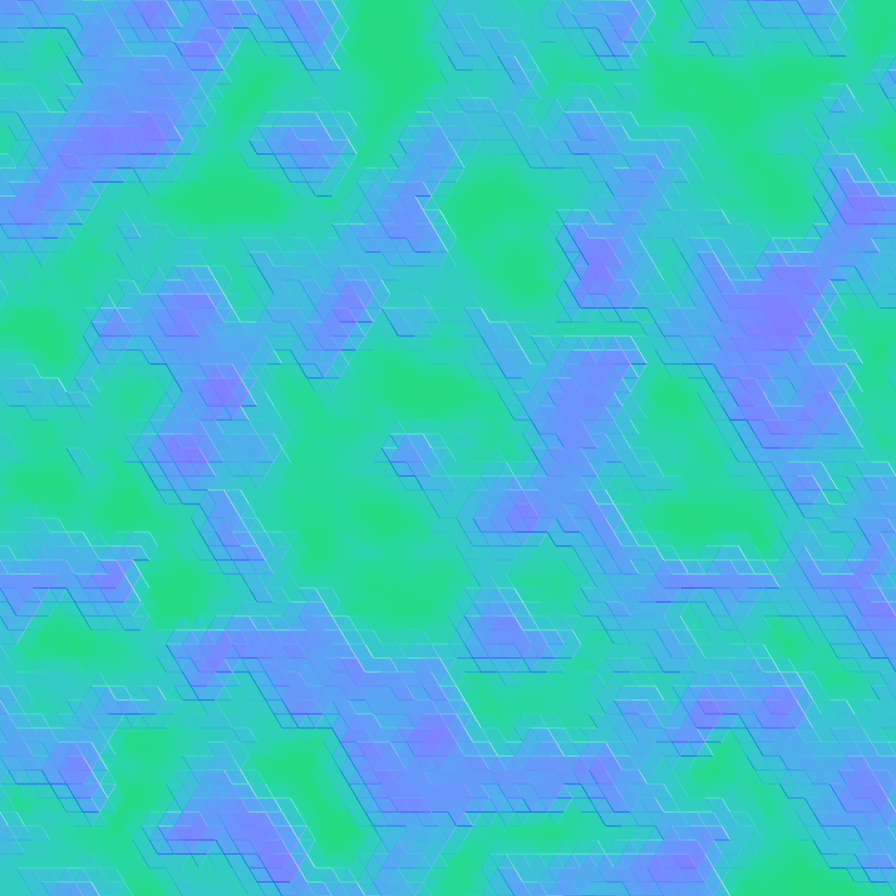
This texture map is drawn by a three.js fragment shader. Its source:

```glsl
// Normal map of a stepped relief on a triangular grid, flat on the plateaus and tilted in the valleys
varying vec2 vUv;

float hash(vec2 p) {
  vec3 a = fract(p.xyx * vec3(0.1031, 0.1030, 0.0973));
  a += dot(a, a.yzx + 33.33);
  return fract((a.x + a.y) * a.z);
}

// Value noise, linear over the triangles of a skewed lattice
float triNoise(vec2 q) {
  vec2 cell = floor(q), f = fract(q);
  float right = hash(cell + vec2(1.0, 0.0));
  float top = hash(cell + vec2(0.0, 1.0));
  if (f.x + f.y < 1.0) {
    float corner = hash(cell);
    return corner + f.x * (right - corner) + f.y * (top - corner);
  }
  float corner = hash(cell + 1.0);
  return corner + (1.0 - f.x) * (top - corner) + (1.0 - f.y) * (right - corner);
}

// Height of one grid triangle: hills plus small random steps per leaning tile
float tileHeight(vec2 q) {
  vec2 tile = vec2(q.x + q.y, q.y);
  float n = 0.08 * triNoise(q / 9.0 + 40.0)
          + 0.55 * triNoise(q / 4.5 + 67.0)
          + 0.27 * triNoise(q / 2.25 + 17.0)
          + 0.05 * hash(floor(tile) + 203.0)
          + 0.05 * hash(floor(tile / 2.0) + 151.0);
  return smoothstep(0.2, 0.87, n);
}

// Adds the seam toward one neighbour: xy is the slope, z the height blend
vec3 seam(float h, vec2 neighbour, float edgeDist, vec2 outward) {
  float other = tileHeight(neighbour);
  float drop = h - other;
  float line = 1.0 - smoothstep(0.01, 0.075, edgeDist);
  float strength = (1.2 + 12.0 * abs(drop)) * smoothstep(0.2, 0.55, max(h, other));
  float softness = mix(0.35, 0.06, smoothstep(0.1, 0.45, h));
  float blend = 1.0 - smoothstep(0.0, softness, edgeDist);
  return vec3(outward * clamp(drop * strength, -0.65, 0.65) * line, -0.5 * drop * blend);
}

void main() {
  // Skewed coordinates: each unit square holds a lower and an upper triangle
  vec2 q = vUv * vec2(54.0, 64.0);
  q.x -= 0.5 * q.y;
  vec2 cell = floor(q), f = fract(q);
  float side = f.x + f.y < 1.0 ? 1.0 : -1.0;
  vec2 center = cell + (side > 0.0 ? 1.0 : 2.0) / 3.0;
  vec2 d = side > 0.0 ? f : 1.0 - f;

  // Seams across the three edges
  float h = tileHeight(center);
  vec3 edges = seam(h, center + side * vec2(-2.0, 1.0) / 3.0, d.x, side * vec2(-0.85, 0.4))
             + seam(h, center + side * vec2(1.0, -2.0) / 3.0, d.y, side * vec2(0.0, -1.0))
             + seam(h, center + side / 3.0, 1.0 - d.x - d.y, side * vec2(1.0, 0.4));

  // Low ground leans to the upper left, high ground faces forward
  float tilt = 1.5708 * (1.0 - clamp(h + edges.z, 0.0, 1.0));
  vec3 normal = vec3(vec2(-0.7071, 0.7071) * sin(tilt), cos(tilt));
  normal = normalize(normal + vec3(edges.xy, 0.0));
  gl_FragColor = vec4(0.5 + 0.5 * normal, 1.0);
}
```
